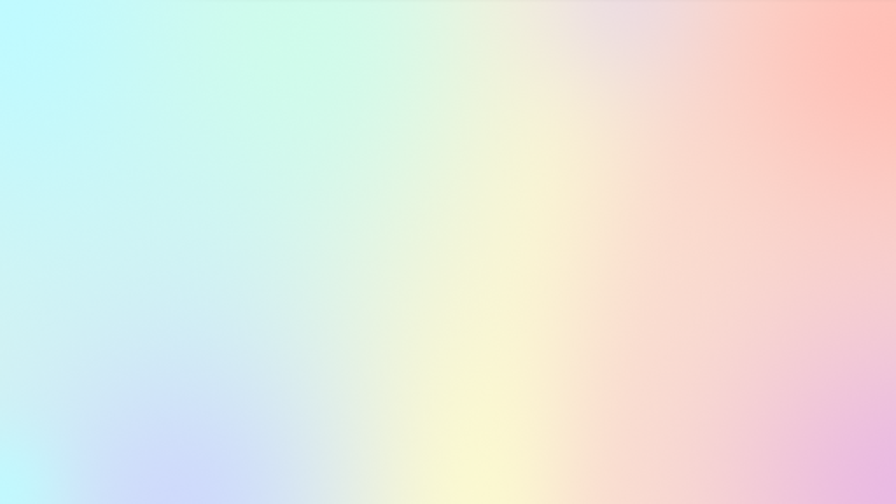
This background is drawn by a WebGL 2 fragment shader. Its source:

```glsl
#version 300 es
precision highp float;
// Soft pastel mesh gradient: a slightly leaning horizontal ramp from mint
// through cream to peach, overlaid with wide elliptical Gaussian glows.
// A trace of hashed dither keeps the slow gradients free of banding.

#define LEAN 0.12          // sideways drift of the ramp from bottom to top
#define GLOW_GAIN 1.0      // overall strength of the glows
#define DITHER 0.004       // amplitude of the grain
#define EDGE_SHADE 0.02    // darkening of the thin upper rim

uniform vec2 u_resolution;
out vec4 fragColor;

const vec3 MINT     = vec3(0.825, 0.955, 0.950);
const vec3 CREAM    = vec3(0.980, 0.960, 0.830);
const vec3 PEACH    = vec3(0.980, 0.872, 0.815);
const vec3 ROSE     = vec3(0.975, 0.840, 0.805);
const vec3 CYAN     = vec3(0.750, 0.980, 1.000);
const vec3 GREEN    = vec3(0.810, 0.995, 0.915);
const vec3 LAVENDER = vec3(0.910, 0.860, 0.910);
const vec3 CORAL    = vec3(1.000, 0.750, 0.715);
const vec3 ORCHID   = vec3(0.915, 0.725, 0.890);
const vec3 BLUE     = vec3(0.810, 0.855, 0.985);
const vec3 LEMON    = vec3(0.990, 0.985, 0.810);

float hash(vec2 p) {
    return fract(sin(dot(p, vec2(127.1, 311.7))) * 43758.5453);
}

// Horizontal base ramp with overlapping transitions
vec3 baseRamp(float x) {
    vec3 color = mix(MINT, CREAM, smoothstep(0.20, 0.62, x));
    color = mix(color, PEACH, smoothstep(0.56, 0.76, x));
    return mix(color, ROSE, smoothstep(0.70, 1.00, x));
}

// Blend an elliptical Gaussian glow over the colour
vec3 addGlow(vec3 color, vec3 tint, vec2 offset, vec2 radius, float strength) {
    vec2 d = offset / radius;
    return mix(color, tint, min(1.0, GLOW_GAIN * strength * exp(-dot(d, d))));
}

void main() {
    vec2 uv = gl_FragCoord.xy / u_resolution;
    vec3 color = baseRamp(uv.x - LEAN * (uv.y - 0.5));

    // Upper glows
    color = addGlow(color, CYAN, uv - vec2(0.0, 1.0), vec2(0.24, 0.45), 1.0);
    color = addGlow(color, GREEN, uv - vec2(0.33, 0.95), vec2(0.17, 0.35), 0.75);
    color = addGlow(color, LAVENDER, uv - vec2(0.70, 1.02), vec2(0.12, 0.22), 0.8);
    color = addGlow(color, CORAL, uv - vec2(1.02, 0.90), vec2(0.20, 0.33), 1.0);

    // Lower glows
    color = addGlow(color, LEMON, uv - vec2(0.53, 0.0), vec2(0.09, 0.30), 0.7);
    color = addGlow(color, BLUE, uv - vec2(0.20, -0.02), vec2(0.17, 0.33), 1.0);
    color = addGlow(color, CYAN, uv - vec2(0.0, 0.02), vec2(0.07, 0.14), 0.85);
    color = addGlow(color, ORCHID, uv - vec2(1.03, 0.0), vec2(0.20, 0.36), 1.0);

    // Faint rim along the top, fading out to the left
    float rim = smoothstep(0.993, 1.0, uv.y) * smoothstep(0.15, 0.30, uv.x);
    color *= 1.0 - EDGE_SHADE * rim;

    // Dither
    color += DITHER * (hash(floor(uv * vec2(512.0, 288.0))) - 0.5);
    fragColor = vec4(clamp(color, 0.0, 1.0), 1.0);
}
```
